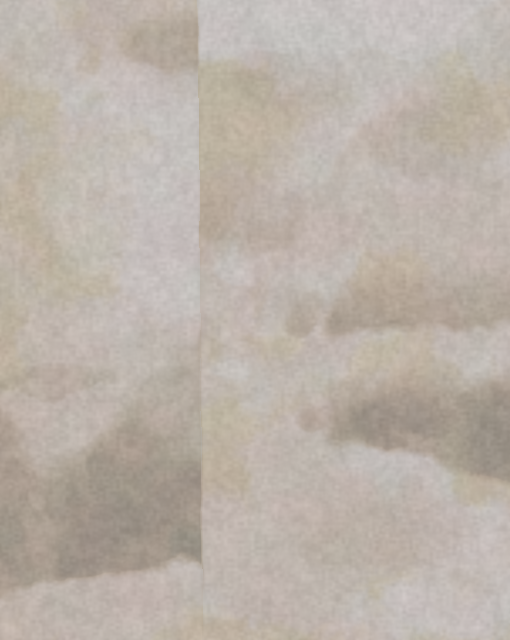
This texture is drawn by a Shadertoy shader. Its source:

```glsl
// Faded watercolour wash on pale woven paper, with stains and a vertical seam.
#define SEAM_X 0.313
#define WARP 0.06
#define CLOUD_SCALE 5.0
#define WEAVE_SCALE 190.0
#define WEAVE_DEPTH 0.034
#define GRAIN_DEPTH 0.06
#define PALE vec3(0.768, 0.750, 0.742)
#define PAPER vec3(0.750, 0.710, 0.682)
#define WARM vec3(0.735, 0.690, 0.610)
#define TAN vec3(0.675, 0.625, 0.568)
#define SHADOW vec3(0.590, 0.555, 0.515)

const int BLOTS = 11;

// Centre and radii of each soft blot, in canvas heights
const vec4 blotShape[BLOTS] = vec4[BLOTS](
    vec4(0.27, 0.94, 0.08, 0.055), vec4(0.38, 0.67, 0.11, 0.07),
    vec4(0.485, 0.51, 0.025, 0.035), vec4(0.49, 0.345, 0.025, 0.025),
    vec4(0.42, 0.88, 0.07, 0.05), vec4(0.68, 0.80, 0.13, 0.08),
    vec4(0.60, 0.19, 0.16, 0.08), vec4(0.08, 0.407, 0.12, 0.022),
    vec4(0.36, 0.582, 0.036, 0.026), vec4(0.36, 0.42, 0.04, 0.026),
    vec4(0.17, 0.72, 0.12, 0.17));

// Positive darkens, negative bleaches
const float blotStrength[BLOTS] = float[BLOTS](
    0.75, 0.50, 0.55, 0.60, 0.30, 0.30, 0.28, 0.42, -0.65, -0.65, -0.5);

float hash(vec2 p) {
    return fract(sin(dot(p, vec2(127.1, 311.7))) * 43758.5453);
}

float noise(vec2 p) {
    vec2 i = floor(p), f = fract(p);
    f = f * f * (3.0 - 2.0 * f);
    return mix(mix(hash(i), hash(i + vec2(1, 0)), f.x),
               mix(hash(i + vec2(0, 1)), hash(i + vec2(1, 1)), f.x), f.y);
}

float fbm(vec2 p) {
    float sum = 0.0, amp = 0.5;
    for (int i = 0; i < 5; i++) {
        sum += amp * noise(p);
        p = mat2(1.6, 1.2, -1.2, 1.6) * p + 7.3;
        amp *= 0.5;
    }
    return sum;
}

// Wash that fades at the top and dries to a crisp edge at the bottom
float wash(float y, float bottom, float top) {
    return smoothstep(bottom - 0.006, bottom + 0.016, y)
         * (1.0 - smoothstep(top - 0.05, top + 0.012, y));
}

void mainImage(out vec4 fragColor, in vec2 fragCoord) {
    vec2 p = fragCoord / iResolution.y;

    // Two panels meet at a nearly straight seam
    float seam = SEAM_X + 0.008 * (0.5 - p.y) + 0.002 * (noise(p.yy * 22.0) - 0.5);
    float right = smoothstep(-0.003, 0.003, p.x - seam);
    float left = 1.0 - right;
    vec2 shift = p.x < seam ? vec2(0.0) : vec2(13.7, 5.2);
    vec2 bend = vec2(fbm(p * 14.0 + shift), fbm(p * 14.0 + shift + 31.0)) - 0.48;
    vec2 q = p + WARP * bend;
    float cloud = fbm(q * CLOUD_SCALE + shift);
    float mottle = fbm(q * 16.0 + shift + 3.0);

    // Large stains: a diagonal hill on the left, two wedges on the right
    float hillTop = max(max(0.27 + 0.95 * (q.x - 0.08), 0.40 - 1.6 * q.x), 0.29);
    float hill = left * wash(q.y, 0.07 + 0.12 * q.x, hillTop);
    hill *= mix(0.98, 0.60, smoothstep(0.15, 0.42, p.y));
    float dx = q.x - 0.51;
    float inside = right * smoothstep(-0.01, 0.02, dx);
    float upper = inside * wash(q.y, 0.458 + 0.09 * dx, 0.575 + 0.09 * dx);
    upper *= 1.0 - 0.5 * smoothstep(0.49, 0.58, p.y);
    float lower = inside * wash(q.y, 0.31 - 0.23 * dx, 0.39 + 0.2 * dx);
    lower *= 1.0 - 0.35 * smoothstep(0.32, 0.42, p.y);
    float stain = hill + 0.78 * upper + lower;
    stain *= 0.45 + 1.05 * mottle;

    // Smaller blots, each kept to its own panel and crisper underneath
    float bleach = 0.0;
    for (int i = 0; i < BLOTS; i++) {
        vec4 b = blotShape[i];
        vec2 offset = (q - b.xy) / b.zw;
        float soft = mix(0.75, 0.25, smoothstep(-0.6, 0.4, offset.y));
        float cover = 1.0 - smoothstep(soft, 1.1, length(offset));
        cover *= b.x < SEAM_X ? left : right;
        stain += cover * max(blotStrength[i], 0.0) * (0.3 + 1.3 * mottle);
        bleach += cover * max(-blotStrength[i], 0.0);
    }

    // Pale sky strip and the light diagonal beneath it
    float diagonal = q.x - 0.729 - (q.y - 0.974) * 0.95;
    float sky = right * smoothstep(0.908, 0.922, q.y) * (1.0 - smoothstep(-0.01, 0.03, diagonal));
    float ray = right * smoothstep(-0.13, -0.03, diagonal) * (1.0 - smoothstep(-0.01, 0.02, diagonal));
    ray *= smoothstep(0.60, 0.72, q.y);
    bleach += sky + 0.65 * ray;
    stain *= 1.0 - 0.9 * clamp(sky + ray, 0.0, 1.0);

    // Layer the pigments
    float warmth = smoothstep(0.50, 0.68, fbm(q * 7.0 + shift + 40.0));
    warmth += 0.6 * left * (1.0 - smoothstep(0.0, 0.12, p.x)) * mottle;
    vec3 color = mix(PAPER, PALE, 0.85 * smoothstep(0.40, 0.64, cloud));
    color = mix(color, WARM, 0.8 * clamp(warmth, 0.0, 1.0));
    color = mix(color, PALE + 0.008, clamp(bleach, 0.0, 1.0));
    color = mix(color, TAN, clamp(stain * 1.15, 0.0, 1.0));
    color = mix(color, SHADOW, smoothstep(0.60, 1.20, stain));
    color += vec3(0.010, -0.004, 0.002) * (noise(q * 20.0 + 60.0) - 0.5) * 2.0;

    // Seam crease, pigment grain and paper weave
    float crease = (p.x - seam) / 0.003;
    color -= vec3(0.02, 0.025, 0.035) * exp(-crease * crease) * noise(p.yy * 25.0 + 9.0);
    float grain = fbm(p * vec2(62.0, 48.0) + 17.0) - 0.48;
    float weave = noise(p * WEAVE_SCALE * vec2(1.0, 0.55)) + noise(p * WEAVE_SCALE * vec2(0.6, 1.1) + 50.0) - 1.0;
    color += WEAVE_DEPTH * weave + GRAIN_DEPTH * grain + 0.04 * (mottle - 0.48);
    fragColor = vec4(color, 1.0);
}
```
